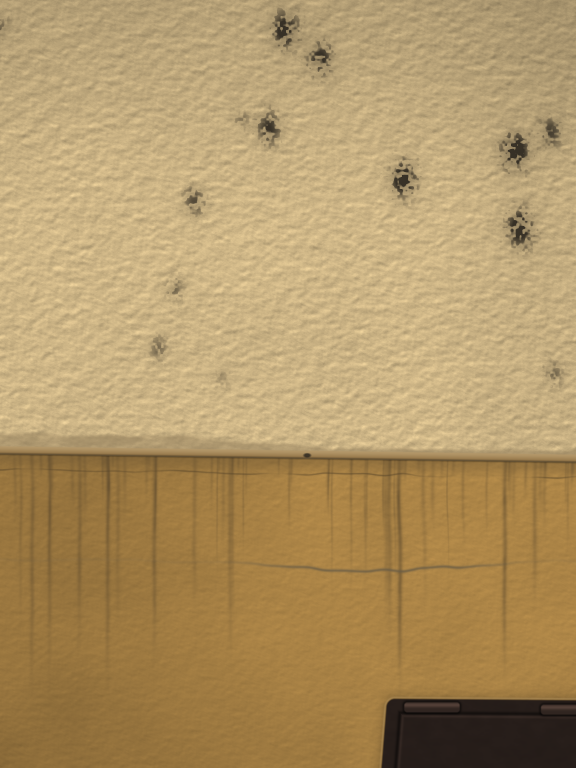
Give the GLSL for this texture, as a Shadertoy shader.

```glsl
// A two-tone stucco wall: mouldy cream plaster above a moulding, streaked ochre below,
// and a dark metal box in the lower right. Embossed value noise forms the plaster;
// gaussian spots, vertical streaks and distance functions form the rest.
#define CREAM vec3(0.805, 0.710, 0.525)
#define OCHRE vec3(0.665, 0.512, 0.272)
#define SOOT vec3(0.17, 0.15, 0.12)
#define STAIN vec3(0.38, 0.30, 0.18)
#define METAL vec3(0.150, 0.115, 0.100)
#define CREAM_RELIEF 0.34
#define OCHRE_RELIEF 0.13
#define LEDGE_HEIGHT 0.010
#define SHORT_STREAKS 60

float hash(vec2 p) {
    vec3 q = fract(p.xyx * 0.1031);
    q += dot(q, q.yzx + 33.33);
    return fract((q.x + q.y) * q.z);
}

float noise(vec2 p) {
    vec2 i = floor(p), f = fract(p);
    f = f * f * (3.0 - 2.0 * f);
    return mix(mix(hash(i), hash(i + vec2(1, 0)), f.x),
               mix(hash(i + vec2(0, 1)), hash(i + 1.0), f.x), f.y);
}

float fbm(vec2 p) {
    float sum = 0.0, amp = 0.5;
    for (int i = 0; i < 4; i++) {
        sum += amp * noise(p);
        p = mat2(1.6, 1.2, -1.2, 1.6) * p + 7.3;
        amp *= 0.5;
    }
    return sum;
}

// Slope of the plaster towards the light above
float relief(vec2 p) {
    vec2 q = p * vec2(95, 145);
    return fbm(q) - fbm(q + vec2(-0.2, 0.5));
}

float box(vec2 p, vec2 halfSize, float radius) {
    vec2 d = abs(p) - halfSize + radius;
    return length(max(d, 0.0)) + min(max(d.x, d.y), 0.0) - radius;
}

float band(float x, float center, float width) {
    float d = (x - center) / width;
    return exp(-d * d);
}

// Coverage inside a distance function
float inside(float d) {
    float px = 1.0 / iResolution.y;
    return 1.0 - smoothstep(-px, px, d);
}

// Mould spots: centre and strength
float mould(vec2 p) {
    vec3 spots[14] = vec3[](
        vec3(.371, .961, .9), vec3(.417, .924, .8), vec3(.35, .833, .75), vec3(.314, .845, .3),
        vec3(.253, .738, .6), vec3(.228, .625, .4), vec3(.206, .546, .4), vec3(.29, .506, .2),
        vec3(.525, .767, .95), vec3(.671, .803, 1), vec3(.717, .828, .65), vec3(.677, .703, .95),
        vec3(.721, .514, .42), vec3(0, .964, .4));
    float grain = noise(p * 270.0) * 0.6 + noise(p * 130.0 + 9.0) * 0.4;
    float total = 0.0;
    for (int i = 0; i < 14; i++) {
        vec3 s = spots[i];
        vec2 d = (p - s.xy) / ((0.009 + 0.012 * s.z) * vec2(1.0, 1.35));
        float fall = exp(-dot(d, d) * 1.1);
        float specks = smoothstep(0.66 - 0.38 * fall, 0.90 - 0.32 * fall, grain);
        total += s.z * fall * (0.3 + 0.95 * specks);
    }
    return min(total, 0.92);
}

// Water streaks: x, length and strength of the long ones, then random short ones
float streaks(vec2 p, float depth) {
    vec3 runs[12] = vec3[](
        vec3(.52, .33, .62), vec3(.507, .26, .38), vec3(.658, .31, .52), vec3(.202, .3, .45),
        vec3(.104, .29, .38), vec3(.141, .34, .4), vec3(.065, .33, .32), vec3(.042, .36, .38),
        vec3(.3, .29, .32), vec3(.254, .22, .3), vec3(.697, .22, .32), vec3(.154, .25, .25));
    float x = p.x + 0.003 * (noise(vec2(p.y * 14.0, p.x * 9.0)) - 0.5);
    float total = 0.0;
    for (int i = 0; i < 12; i++) {
        vec3 r = runs[i];
        total += r.z * band(x, r.x, 0.003) * (1.0 - smoothstep(r.y * 0.45, r.y, depth));
    }
    for (int i = 0; i < SHORT_STREAKS; i++) {
        float k = float(i), chance = hash(vec2(k, 5));
        float reach = 0.025 + 0.24 * chance * chance;
        float line = band(x, 0.75 * hash(vec2(k, 2)), 0.0012 + 0.0018 * hash(vec2(k, 8)));
        total += 0.26 * line * (1.0 - smoothstep(reach * 0.3, reach, depth));
    }
    return min(total, 0.8) * (0.7 + 0.5 * noise(p * vec2(160, 60)));
}

vec3 creamWall(vec2 p, float above) {
    vec3 col = CREAM * (1.0 - 0.13 * smoothstep(0.7, 1.05, p.y) - 0.07 * smoothstep(0.5, 0.75, p.x) * p.y);
    col *= 0.97 + 0.06 * fbm(p * 9.0) + CREAM_RELIEF * relief(p);
    float top = mix(0.03, 0.018, smoothstep(0.2, 0.45, p.x)) + 0.008 * (fbm(p * 40.0) - 0.5);
    float dirt = (1.0 - smoothstep(top - 0.007, top, above)) * (0.35 + 0.5 * fbm(p * vec2(30, 120)));
    return mix(mix(col, vec3(0.59, 0.51, 0.37), dirt), SOOT, mould(p));
}

vec3 ochreWall(vec2 p, float depth) {
    vec3 col = OCHRE * (0.84 + 0.12 * smoothstep(0.05, 0.5, p.x) + 0.06 * smoothstep(0.0, 0.2, p.y));
    col *= 0.95 + 0.1 * fbm(p * 12.0) + OCHRE_RELIEF * relief(p * 1.2);
    col = mix(col, STAIN, 0.3 * (1.0 - smoothstep(0.004, 0.024, depth)));
    col = mix(col, STAIN, streaks(p, depth));
    // Hairline under the ledge, grey crack across the middle
    float wobble = 0.004 * (noise(vec2(p.x * 40.0, 3)) - 0.5);
    col = mix(col, STAIN * 0.8, 0.5 * band(depth, 0.02 + wobble, 0.0012) * noise(vec2(p.x * 25.0, 1)));
    float sag = 0.257 + 0.014 * (1.0 - band(p.x, 0.48, 0.17)) + wobble;
    float visible = smoothstep(0.27, 0.42, p.x) * (1.0 - smoothstep(0.58, 0.7, p.x));
    return mix(col, vec3(0.41, 0.36, 0.27), (0.12 + 0.6 * visible) * band(p.y, sag, 0.002));
}

void mainImage(out vec4 fragColor, in vec2 fragCoord) {
    vec2 p = fragCoord / iResolution.y;
    float above = p.y - 0.409 + 0.0145 * p.x;
    vec3 col = mix(creamWall(p, above), ochreWall(p, -above), inside(above));

    // Moulding with a lit lip, a shadow and one dark lump
    vec3 ledge = mix(vec3(0.59, 0.47, 0.29), vec3(0.7, 0.59, 0.41), smoothstep(0.0, LEDGE_HEIGHT, above));
    col = mix(col, ledge, inside(-above) * inside(above - LEDGE_HEIGHT));
    col *= 1.0 - 0.35 * band(above, 0.0, 0.0016);
    col = mix(col, SOOT, 0.85 * inside(length((p - vec2(0.4, 0.407)) * vec2(0.6, 1)) - 0.0028));

    // Metal box with a lid seam and two hinges
    float body = box(p - vec2(0.897 + 0.08 * p.y, -0.106 - 0.008 * p.x), vec2(0.4, 0.2), 0.01);
    col *= 1.0 - 0.25 * exp(-max(body, 0.0) * 180.0);
    col = mix(col, vec3(0.7, 0.57, 0.36), 0.5 * band(body, 0.002, 0.0013));
    vec3 metal = METAL * (0.92 + 0.16 * fbm(p * vec2(60, 90)));
    metal *= 1.0 - 0.45 * band(body, -0.018, 0.0025) + 0.35 * band(body, -0.022, 0.002);
    for (int i = 0; i < 2; i++) {
        vec2 h = p - vec2(0.5625, 0.079) - float(i) * vec2(0.178, -0.003);
        float hinge = box(h, vec2(0.036, 0.0065), 0.004);
        metal *= 1.0 - 0.4 * band(hinge, 0.001, 0.002);
        metal = mix(metal, METAL * (1.25 + 0.9 * band(h.y, 0.003, 0.003)), inside(hinge));
    }
    fragColor = vec4(clamp(mix(col, metal, inside(body)), 0.0, 1.0), 1.0);
}
```
